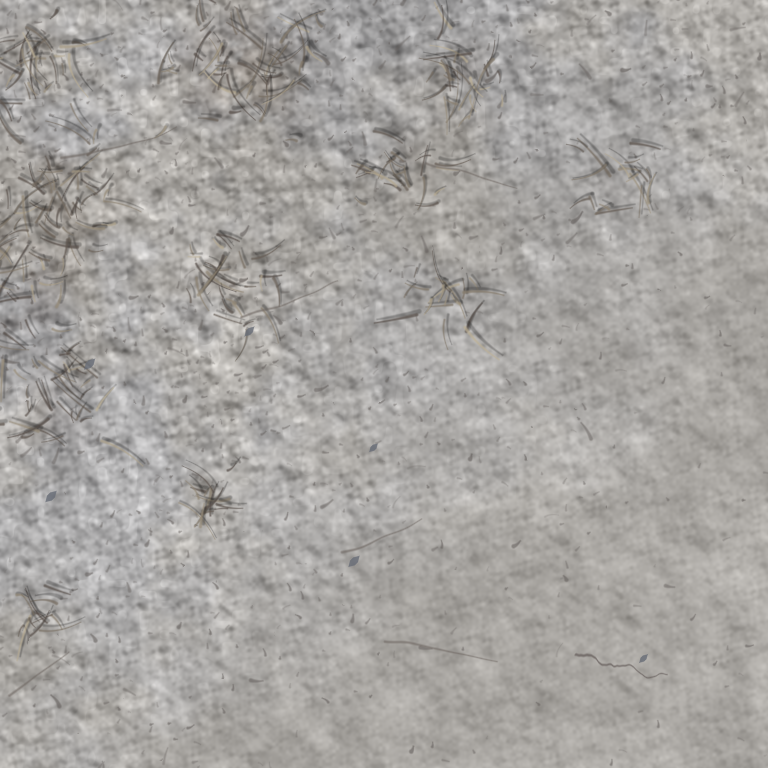
Write a Shadertoy shader that draws this texture.

```glsl
#define SOIL vec3(0.660, 0.648, 0.630)
#define COOL_DUST vec3(0.648, 0.646, 0.650)
#define DARK_STEM vec3(0.33, 0.295, 0.275)
#define STRAW vec3(0.76, 0.71, 0.60)
#define SLATE vec3(0.40, 0.42, 0.46)
#define LIGHT_DIR vec2(0.60, 0.80)
#define RELIEF 0.20
#define MOTTLE 0.13
#define CLUMPS 20
#define STEMS 46.0
#define SOFTNESS 0.0009

vec3 hash3(vec3 p) {
    p = fract(p * vec3(0.1031, 0.1030, 0.0973));
    p += dot(p, p.yxz + 33.33);
    return fract((p.xxy + p.yxx) * p.zyx);
}

float noise(vec2 p, float seed) {
    vec2 i = floor(p), f = fract(p);
    f = f * f * (3.0 - 2.0 * f);
    float a = hash3(vec3(i, seed)).x;
    float b = hash3(vec3(i + vec2(1, 0), seed)).x;
    float c = hash3(vec3(i + vec2(0, 1), seed)).x;
    float d = hash3(vec3(i + vec2(1, 1), seed)).x;
    return mix(mix(a, b, f.x), mix(c, d, f.x), f.y);
}

float fbm(vec2 p, float seed) {
    float sum = 0.0, amp = 0.5;
    for (int i = 0; i < 4; i++) {
        sum += amp * noise(p, seed + float(i));
        p = mat2(0.8, 0.6, -0.6, 0.8) * p * 2.03;
        amp *= 0.55;
    }
    return sum;
}

float edge(float d) {
    float s = SOFTNESS + 0.5 / iResolution.y;
    return 1.0 - smoothstep(-s, s, d);
}

// Coverage of a tapered, bent stem rooted at the origin
float stem(vec2 p, float angle, float len, float bend, float width) {
    vec2 dir = vec2(cos(angle), sin(angle));
    float along = dot(p, dir), u = clamp(along, 0.0, len);
    float across = dot(p, vec2(-dir.y, dir.x)) - bend * u * u / len;
    return edge(length(vec2(along - u, across)) - width * (1.0 - 0.6 * u / len));
}

// Short dark crumbs and chips, one per cell at most
float flecks(vec2 p, float scale, float density, float seed) {
    vec2 cell = floor(p * scale);
    float cover = 0.0;
    for (int y = -1; y <= 1; y++)
    for (int x = -1; x <= 1; x++) {
        vec2 c = cell + vec2(x, y);
        vec3 h = hash3(vec3(c, seed)), k = hash3(vec3(c, seed + 9.0));
        if (h.z > density) continue;
        float len = mix(0.15, 0.65, k.x * k.x) / scale;
        float s = stem(p - (c + h.xy) / scale, 0.9 + 2.6 * (k.y - 0.5), len,
                       k.z - 0.5, 0.0011 + 0.05 * k.z / scale);
        cover = max(cover, s * mix(0.35, 1.0, k.z));
    }
    return cover;
}

// Side-lit lumps, stretched along the light
float lumps(vec2 p) {
    vec2 q = vec2(dot(p, LIGHT_DIR) * 0.75, dot(p, vec2(-LIGHT_DIR.y, LIGHT_DIR.x)));
    float sum = 0.0, freq = 48.0;
    for (int i = 0; i < 3; i++) {
        float seed = 20.0 + float(i);
        sum += noise(q * freq + vec2(0.55, 0.1), seed) - noise(q * freq, seed);
        freq *= 1.9;
    }
    return sum * 0.6;
}

void mainImage(out vec4 fragColor, in vec2 fragCoord) {
    vec2 p = fragCoord / iResolution.xy;
    float broad = fbm(p * 5.0, 1.0);
    float rough = smoothstep(-0.45, 0.55, p.y - 0.9 * p.x + 0.8 * (broad - 0.45));

    // Dusty soil
    vec3 col = mix(SOIL, COOL_DUST, rough * smoothstep(0.3, 0.6, fbm(p * 7.0, 6.0)));
    col += MOTTLE * (broad - 0.47) + MOTTLE * (fbm(p * 24.0, 11.0) - 0.47);
    float relief = lumps(p) * mix(0.45, 1.15, rough);
    col += RELIEF * (relief + 0.45 * min(relief, 0.0));
    col += 0.07 * (noise(p * 230.0, 31.0) - 0.5) * mix(0.6, 1.0, rough);
    col += 0.07 * smoothstep(0.62, 0.8, noise(p * 75.0, 33.0)) * rough;

    // Crumbs
    float patchy = smoothstep(0.3, 0.65, fbm(p * 9.0, 40.0));
    float chips = flecks(p, 75.0, mix(0.04, 0.42, rough * patchy), 50.0);
    chips = max(chips, flecks(p, 27.0, mix(0.05, 0.30, rough), 60.0));
    col = mix(col, vec3(0.40, 0.38, 0.37), 0.65 * chips);

    // Withered clumps with cast shadows
    for (int i = 1; i <= CLUMPS; i++) {
        float id = float(i);
        vec2 centre = fract(0.5 + id * vec2(0.7549, 0.5698));
        float vigor = smoothstep(-0.05, 0.75, centre.y - 0.6 * centre.x);
        vigor *= mix(0.5, 1.0, hash3(vec3(id, 3, 7)).x);
        float radius = 0.03 + 0.09 * vigor;
        vec2 rel = p - centre;
        if (vigor < 0.06 || length(rel) > radius + 0.11) continue;
        float litter = exp(-dot(rel, rel) / (radius * radius * 0.5)) * vigor;
        col -= vec3(0.10, 0.115, 0.125) * litter * smoothstep(0.25, 0.65, fbm(p * 32.0, id));
        float count = 5.0 + STEMS * vigor;
        for (float j = 0.0; j < count; j++) {
            vec3 a = hash3(vec3(j, id, 70)), b = hash3(vec3(j, id, 80));
            vec3 c = hash3(vec3(j, id, 90));
            vec2 q = rel - (a.xy + b.xy - 1.0) * radius;
            float angle = 6.2832 * a.z, len = mix(0.012, 0.065, b.z * b.z);
            float bend = 1.2 * (c.x - 0.5), width = mix(0.0009, 0.0021, c.y);
            vec2 offset = LIGHT_DIR * mix(0.002, 0.010, c.x);
            col *= 1.0 - 0.24 * stem(q - offset, angle, len, bend, width * 1.4);
            vec3 tint = mix(DARK_STEM, STRAW, c.z * c.z);
            col = mix(col, tint, 0.72 * stem(q, angle, len, bend, width));
        }
    }

    // Long runners and slate chips
    for (float i = 0.0; i < 6.0; i++) {
        vec3 a = hash3(vec3(i, 5, 101)), b = hash3(vec3(i, 5, 113));
        vec2 wobble = 0.006 * vec2(noise(p * 30.0, 2.0), noise(p * 30.0, 4.0));
        float runner = stem(p + wobble - a.xy * 0.85, 0.3 + 1.2 * (b.x - 0.5),
                            mix(0.07, 0.22, b.y), 0.4 * (b.z - 0.5), 0.0015);
        col = mix(col, vec3(0.43, 0.40, 0.38), 0.6 * runner);
        vec2 chip = p - b.xy;
        chip = vec2(chip.x + chip.y, chip.y - chip.x);
        float slab = max(abs(chip.x) * 0.6 + abs(chip.y), abs(chip.y) * 1.4);
        col = mix(col, SLATE, 0.8 * edge(slab - mix(0.004, 0.009, a.z)));
    }

    // Fine drying crack
    float jag = 0.035 * (fbm(vec2(p.x * 26.0, 3.0), 120.0) - 0.45);
    float crack = stem(p - vec2(0.75, 0.15 + jag), -0.45, 0.12, 0.2, 0.0016);
    col = mix(col, vec3(0.40, 0.37, 0.36), 0.75 * crack);

    fragColor = vec4(clamp(col, 0.0, 1.0), 1.0);
}
```
